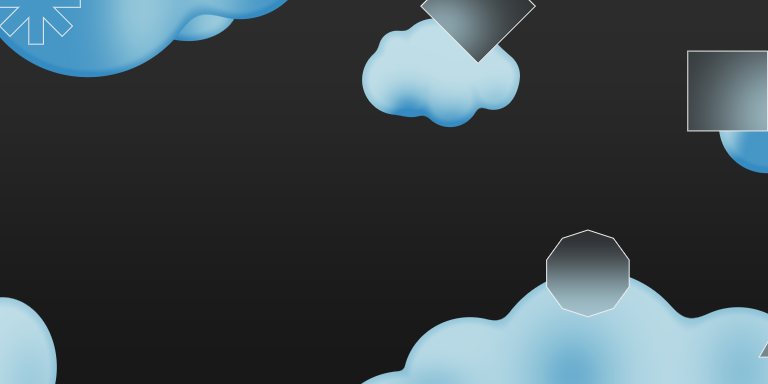
A Shadertoy shader for this background:

```glsl
const vec3 NIGHT_TOP = vec3(0.172);
const vec3 NIGHT_LOW = vec3(0.094);
const vec3 PALE = vec3(0.78, 0.885, 0.915);
const vec3 SKY = vec3(0.53, 0.75, 0.84);
const vec3 DEEP = vec3(0.21, 0.55, 0.76);
const vec3 SMOKE = vec3(0.19, 0.20, 0.205);
const vec3 FROST = vec3(0.63, 0.75, 0.79);
const vec3 LINE = vec3(0.93);
const float TAU = 6.283185;

// Distance functions
float ellipse(vec2 p, vec2 centre, vec2 radii) {
    return (length((p - centre) / radii) - 1.0) * min(radii.x, radii.y);
}

float disc(vec2 p, vec2 centre, float radius) {
    return length(p - centre) - radius;
}

float blend(float a, float b, float k) {
    float h = max(k - abs(a - b), 0.0) / k;
    return min(a, b) - 0.25 * h * h * k;
}

float polygon(vec2 q, float sides, float radius, float turn) {
    float sector = TAU / sides;
    float a = mod(atan(q.x, q.y) + turn, sector) - 0.5 * sector;
    return length(q) * cos(a) - radius * cos(0.5 * sector);
}

float asterisk(vec2 q, float spokes, float reach, float halfWidth) {
    float sector = TAU / spokes;
    float a = mod(atan(q.y, q.x) + 0.5 * sector, sector) - 0.5 * sector;
    vec2 f = length(q) * vec2(cos(a), abs(sin(a)));
    return max(f.x - reach, f.y - halfWidth);
}

// Shading helpers
float glow(vec2 p, vec2 centre, vec2 spread) {
    vec2 q = (p - centre) / spread;
    return exp(-dot(q, q));
}

float cover(float d, float px) {
    return clamp(0.5 - d / px, 0.0, 1.0);
}

vec3 paintCloud(vec3 base, float d, float shade, float px) {
    float s = 2.0 * clamp(shade + 0.25 * smoothstep(-0.025, 0.0, d), 0.0, 1.0);
    vec3 tint = mix(mix(PALE, SKY, min(s, 1.0)), DEEP, max(s - 1.0, 0.0));
    return mix(base, tint, cover(d, px));
}

vec3 paintLine(vec3 base, float d, float px) {
    return mix(base, LINE, cover(abs(d) - 0.0013, px));
}

vec3 paintGlass(vec3 base, float d, float light, float px) {
    vec3 filled = mix(base, mix(SMOKE, FROST, light), cover(d, px));
    return paintLine(filled, d, px);
}

// Cloud outlines
float smallCloud(vec2 p) {
    float d = disc(p, vec2(1.034, 0.792), 0.091);
    d = blend(d, disc(p, vec2(1.034, 0.872), 0.048), 0.015);
    d = blend(d, disc(p, vec2(1.133, 0.857), 0.095), 0.02);
    d = blend(d, disc(p, vec2(1.240, 0.835), 0.075), 0.02);
    d = blend(d, disc(p, vec2(1.289, 0.803), 0.065), 0.02);
    d = blend(d, disc(p, vec2(1.285, 0.773), 0.059), 0.015);
    d = blend(d, disc(p, vec2(1.073, 0.747), 0.052), 0.015);
    return blend(d, disc(p, vec2(1.172, 0.745), 0.076), 0.025);
}

float largeCloud(vec2 p) {
    float d = ellipse(p, vec2(1.224, 0.010), vec2(0.174, 0.164));
    d = blend(d, ellipse(p, vec2(1.544, 0.010), vec2(0.276, 0.286)), 0.04);
    d = blend(d, ellipse(p, vec2(1.922, -0.003), vec2(0.195, 0.203)), 0.07);
    return blend(d, ellipse(p, vec2(1.055, -0.094), vec2(0.169, 0.128)), 0.015);
}

void mainImage(out vec4 fragColor, in vec2 fragCoord) {
    float px = 1.0 / iResolution.y;
    vec2 p = fragCoord * px;
    vec3 col = mix(NIGHT_LOW, NIGHT_TOP, smoothstep(0.0, 1.0, p.y));

    // Upper left cloud, with a lobe behind it
    float back = ellipse(p, vec2(0.490, 0.987), vec2(0.130, 0.094));
    col = paintCloud(col, back, 0.85 - 0.5 * glow(p, vec2(0.57, 0.94), vec2(0.08)), px);
    float front = blend(disc(p, vec2(0.229, 1.104), 0.305), disc(p, vec2(0.625, 1.130), 0.18), 0.08);
    float shade = 0.9 - 0.5 * glow(p, vec2(0.37, 0.98), vec2(0.10, 0.20));
    shade -= 0.35 * glow(p, vec2(0.55, 1.0), vec2(0.09, 0.08));
    col = paintCloud(col, front, shade, px);

    // Small cloud, blue on its underside
    shade = 0.06 + 0.85 * glow(p, vec2(1.06, 0.705), vec2(0.06, 0.065));
    shade += 0.8 * glow(p, vec2(1.185, 0.67), vec2(0.09, 0.065));
    shade += 0.3 * glow(p, vec2(1.30, 0.73), vec2(0.05));
    col = paintCloud(col, smallCloud(p), shade, px);

    // Clouds at the right and lower left edges
    shade = 0.15 + 0.75 * smoothstep(1.87, 1.96, p.x + 0.3 * (0.65 - p.y));
    col = paintCloud(col, disc(p, vec2(1.997, 0.674), 0.125), shade, px);
    shade = 0.06 + 0.25 * glow(p, vec2(0.08, 0.0), vec2(0.08, 0.12));
    col = paintCloud(col, ellipse(p, vec2(0.005, 0.044), vec2(0.143, 0.182)), shade, px);

    // Large lower right cloud
    shade = 0.12 + 0.55 * glow(p, vec2(1.49, 0.02), vec2(0.13, 0.15));
    shade += 0.35 * glow(p, vec2(1.93, 0.03), vec2(0.10, 0.14));
    shade += 0.3 * glow(p, vec2(1.13, 0.0), vec2(0.10, 0.05));
    col = paintCloud(col, largeCloud(p), shade, px);

    // Frosted glass shapes
    float diamond = polygon(p - vec2(1.245, 0.984), 4.0, 0.149, 0.0);
    col = paintGlass(col, diamond, 0.8 * glow(p, vec2(1.15, 0.93), vec2(0.13, 0.11)), px);
    float square = polygon(p - vec2(1.895, 0.763), 4.0, 0.147, TAU / 8.0);
    col = paintGlass(col, square, 0.9 * glow(p, vec2(2.02, 0.70), vec2(0.17, 0.18)), px);
    float decagon = polygon(p - vec2(1.531, 0.288), 10.0, 0.113, 0.0);
    col = paintGlass(col, decagon, 1.0 - smoothstep(0.18, 0.39, p.y), px);
    float triangle = polygon(p - vec2(2.029, 0.100), 3.0, 0.060, 0.0);
    col = paintGlass(col, triangle, 0.6, px);

    // Outlined asterisk
    col = paintLine(col, asterisk(p - vec2(0.094, 1.0), 8.0, 0.115, 0.019), px);

    fragColor = vec4(col, 1.0);
}
```
